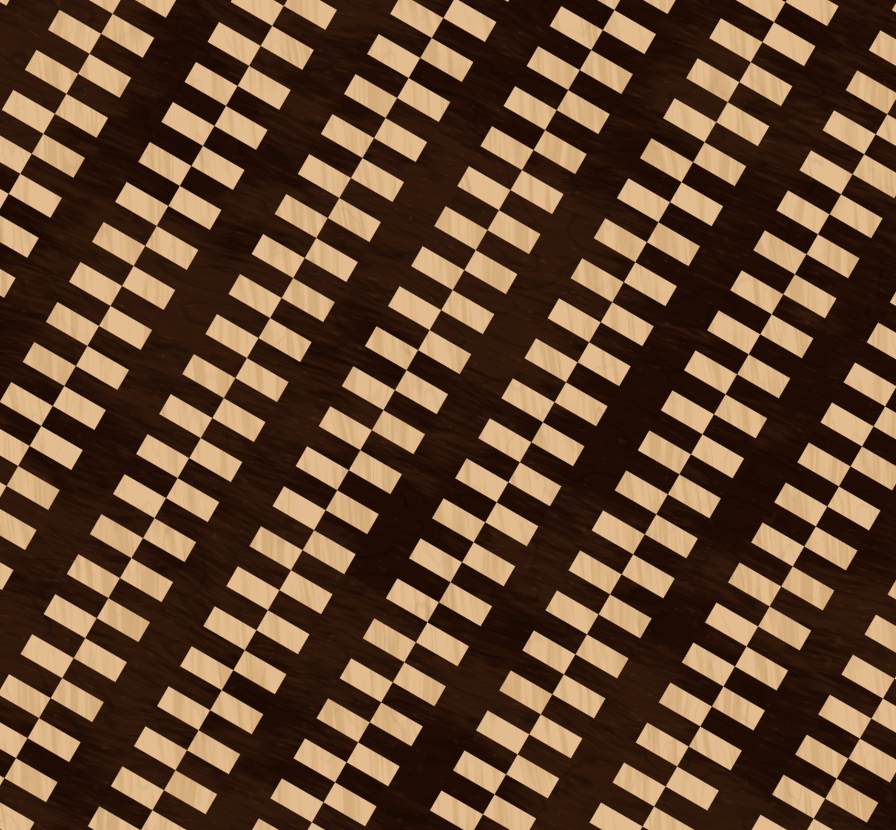
This pattern is drawn by a Shadertoy shader. Its source:

```glsl
// Parquet of pale maple blocks stepped in slanted double columns over dark wenge.

float hash(vec2 p) {
    vec3 q = fract(p.xyx * 0.1031);
    q += dot(q, q.yzx + 33.33);
    return fract((q.x + q.y) * q.z);
}

float noise(vec2 p) {
    vec2 i = floor(p), f = fract(p);
    f = f * f * (3.0 - 2.0 * f);
    return mix(mix(hash(i), hash(i + vec2(1, 0)), f.x),
               mix(hash(i + vec2(0, 1)), hash(i + vec2(1, 1)), f.x), f.y);
}

float fbm(vec2 p) {
    float sum = 0.0, amp = 0.5;
    for (int i = 0; i < 4; i++) {
        sum += amp * noise(p);
        p = p * 2.03 + 17.1;
        amp *= 0.5;
    }
    return sum;
}

// Antialiased unit-wide box centred on zero
float box(float x, float pixel) {
    return clamp(0.5 + (0.5 - abs(x)) / pixel, 0.0, 1.0);
}

// Pale wood: upright fibres, faint curved figure, one tone per block
vec3 maple(vec2 p, vec2 block) {
    float tone = hash(block + 71.0);
    vec2 q = p + 3.0 * vec2(hash(block + 5.0), hash(block + 39.0));
    q.x += 0.06 * q.y + 0.012 * noise(q * 14.0);
    float fibre = 0.6 * noise(q * vec2(150, 9)) + 0.4 * noise(q * vec2(380, 24));
    float rings = abs(fract(7.0 * fbm(q * vec2(17, 5))) - 0.5);
    float figure = 1.0 - smoothstep(0.0, 0.09, rings);
    vec3 wood = mix(vec3(0.83, 0.67, 0.48), vec3(0.89, 0.74, 0.56),
                    smoothstep(0.2, 0.65, fibre + 0.25 * (tone - 0.4)));
    return wood * (1.0 - 0.06 * figure * noise(q * 22.0 + 8.0));
}

// Dark wood: broad clouds, wavy rings and short pores along a slanted grain
vec3 wenge(vec2 p) {
    vec2 q = mat2(0.93, -0.37, 0.37, 0.93) * vec2(p.x, -p.y);
    q.y += 0.02 * noise(q * vec2(9, 14));
    float cloud = fbm(q * vec2(7, 13) + 4.0);
    float fibre = 0.5 * noise(q * vec2(22, 210)) + 0.5 * noise(q * vec2(70, 420));
    float rings = abs(fract(9.0 * fbm(q * vec2(4, 11) + 30.0)) - 0.5);
    vec3 wood = mix(vec3(0.12, 0.045, 0.016), vec3(0.185, 0.092, 0.042),
                    smoothstep(0.3, 0.62, cloud + 0.3 * (fibre - 0.5)));
    wood *= 0.9 + 0.2 * fibre;
    wood *= 1.0 - 0.16 * (1.0 - smoothstep(0.0, 0.12, rings));
    return wood + vec3(0.05, 0.035, 0.025) * smoothstep(0.8, 1.0, noise(q * vec2(110, 450)));
}

void mainImage(out vec4 fragColor, in vec2 fragCoord) {
    vec2 p = (fragCoord - 0.5 * iResolution.xy) / iResolution.x;

    // Grid turned by 30 degrees: x across the stripes, y down along them
    vec2 scale = vec2(18.64, 38.79);
    vec2 g = vec2(0.866 * p.x - 0.5 * p.y, -0.5 * p.x - 0.866 * p.y);
    g = g * scale + vec2(1.214, 3.783);
    vec2 pixel = 1.2 * scale / iResolution.x;

    // Stripes repeat every three columns, each slid by one row
    float stripe = floor((g.x + 1.5) / 3.0);
    float across = g.x - 3.0 * stripe;
    float evenRow = box(mod(g.y + stripe + 0.5, 2.0) - 1.0, pixel.y);
    float pale = mix(box(across - 0.5, pixel.x), box(across + 0.5, pixel.x), evenRow);

    vec3 color = mix(wenge(p + 2.0), maple(p + 2.0, floor(g)), pale);
    fragColor = vec4(color, 1.0);
}
```
